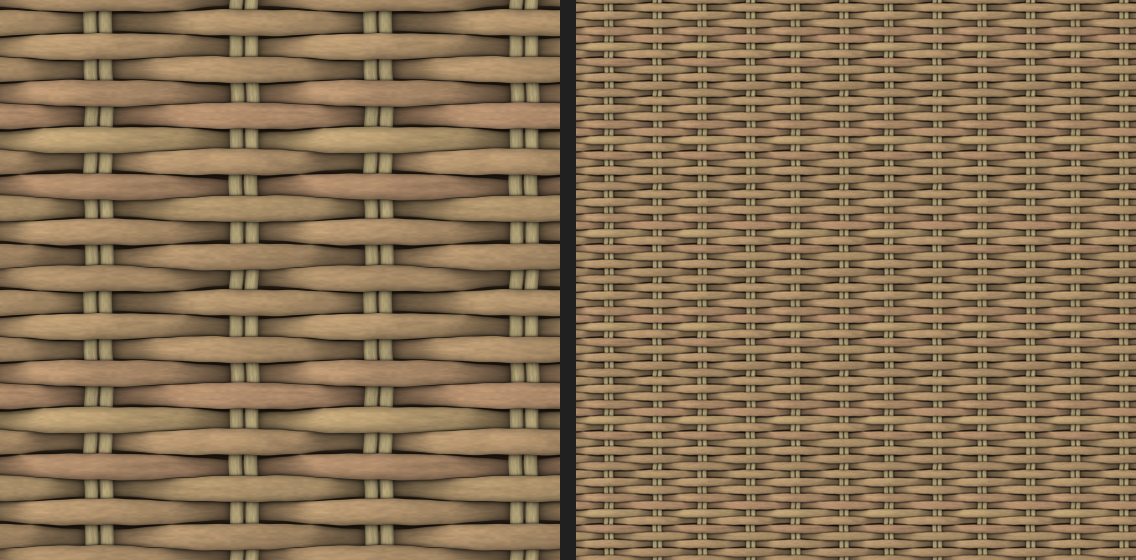
Left, the tile; right, the same tile 3 across and 3 down.
A Shadertoy shader for this texture:

```glsl
// Woven wicker: flat horizontal strands pass alternately over and behind paired
// upright canes. A cosine lift splits each point into a back strand, canes and a
// front strand; streaked noise, which wraps in every cell, adds the wood grain.

#define REPEATS 2.0          // identical cells across and down
#define ROWS 12.0            // strands per cell (even)
#define STAKE_A 0.352        // cane pair positions within a cell
#define STAKE_B 0.872
#define CANE_OFFSET 0.0275   // cane centre from the middle of its pair
#define CANE_HALF 0.0240     // half the width of a cane
#define GRAIN 0.26           // contrast of the grain
#define OLIVE vec3(0.665, 0.570, 0.410)
#define ROSY vec3(0.690, 0.545, 0.420)
#define CANE vec3(0.670, 0.610, 0.450)
#define GAP vec3(0.130, 0.100, 0.065)

const float TAU = 6.2831853;

float hash(vec2 p) {
    return fract(sin(dot(p, vec2(127.1, 311.7))) * 4375.85);
}

// Value noise that repeats along x after a whole number of steps.
float noise(vec2 p, float period) {
    vec2 i = floor(p), f = p - i;
    f = f * f * (3.0 - 2.0 * f);
    float x0 = mod(i.x, period), x1 = mod(i.x + 1.0, period);
    return mix(mix(hash(vec2(x0, i.y)), hash(vec2(x1, i.y)), f.x),
               mix(hash(vec2(x0, i.y + 1.0)), hash(vec2(x1, i.y + 1.0)), f.x), f.y);
}

// Streaks along a fibre: broad blotches, long lines and fine pores.
float grain(float along, float across, float id) {
    float blotch = noise(vec2(along * 6.0, across + id * 9.0), 6.0);
    float lines = noise(vec2(along * 14.0, across * 4.0 + id * 23.0), 14.0);
    float pores = noise(vec2(along * 54.0, across * 8.0 + id * 41.0), 54.0);
    return 0.35 * blotch + 0.35 * lines + 0.3 * pores - 0.5;
}

// Signed distance, in half widths, from the middle of a strand.
float strandAcross(float y, float row, float lift, float x, out float halfWidth) {
    float id = mod(row, ROWS);
    float drift = (hash(vec2(id, 5.0)) - 0.5) * (lift < 0.0 ? 0.24 : 0.10);
    float wobble = 0.018 * sin(TAU * (x * 3.0 + hash(vec2(id, 8.0))))
                 + 0.012 * sin(TAU * (x * 8.0 + hash(vec2(id, 2.0))));
    halfWidth = 0.485 + (lift < 0.0 ? 0.11 * lift : 0.075 * smoothstep(0.0, 0.8, lift));
    return (y - row - (drift + wobble) * abs(lift)) / halfWidth;
}

vec3 strandColor(float row, float v, float lift, float slope, float x) {
    float id = mod(row, ROWS);
    vec3 tint = mix(OLIVE, ROSY, hash(vec2(id, 1.0)));
    tint *= 0.95 + 0.09 * hash(vec2(id, 3.0));
    float round_ = 1.0 - 0.30 * pow(min(abs(v), 1.0), 4.0) + 0.07 * v;
    float depth = mix(0.66, 1.0, smoothstep(-1.0, 0.15, lift));
    return tint * round_ * depth * (1.0 - 0.07 * slope) * (1.0 + GRAIN * grain(x, v, id));
}

float coverage(float dist, float pixel) {
    return 1.0 - smoothstep(-0.7 * pixel, 0.7 * pixel, dist);
}

void mainImage(out vec4 fragColor, in vec2 fragCoord) {
    vec2 cell = fract(fragCoord / iResolution.xy * REPEATS);
    vec2 pixel = REPEATS / iResolution.xy;
    float y = cell.y * ROWS - 0.03;
    float rowPixel = pixel.y * ROWS;

    // Weave phase: 0 at the first cane pair, half a turn at the second.
    float turn = TAU * (cell.x - STAKE_A);
    float phase = turn - 0.066 * (1.0 - cos(turn))
                + 0.26 * sin(TAU * 3.0 * cell.y) + 0.18 * sin(TAU * 5.0 * cell.y + 1.0);
    float lift = abs(cos(phase));
    float parity = cos(phase) > 0.0 ? 0.0 : 1.0;
    float slope = sin(phase) * (1.0 - 2.0 * parity);

    // Nearest strand of each parity: one in front, one behind.
    float frontRow = 2.0 * round((y - parity) / 2.0) + parity;
    float backRow = 2.0 * round((y - 1.0 + parity) / 2.0) + 1.0 - parity;
    float frontHalf, backHalf;
    float front = strandAcross(y, frontRow, lift, cell.x, frontHalf);
    float back = strandAcross(y, backRow, -lift, cell.x, backHalf);
    float frontDist = (abs(front) - 1.0) * frontHalf;
    float backDist = (abs(back) - 1.0) * backHalf;

    // Back strand, dimmed beside the canes.
    float fromPair = min(abs(fract(cell.x - STAKE_A + 0.5) - 0.5),
                         abs(fract(cell.x - STAKE_B + 0.5) - 0.5));
    float pairDist = max(fromPair - CANE_OFFSET - CANE_HALF, 0.0);
    vec3 backColor = strandColor(backRow, back, -lift, -slope, cell.x);
    backColor *= 1.0 - 0.42 * exp(-pairDist / 0.022);
    vec3 color = mix(GAP, backColor, coverage(backDist, rowPixel));

    // Two upright canes at each position.
    float sway = 0.003 * sin(TAU * 2.0 * cell.y) + 0.002 * sin(TAU * 5.0 * cell.y);
    for (int i = 0; i < 4; i++) {
        float side = float(i % 2) * 2.0 - 1.0;
        float center = (i < 2 ? STAKE_A : STAKE_B) + side * CANE_OFFSET + sway;
        float across = fract(cell.x - center + 0.5) - 0.5;
        float v = across / CANE_HALF;
        float shade = 1.0 - 0.40 * pow(min(abs(v), 1.0), 3.0) - 0.06 * v;
        vec3 cane = CANE * shade * (1.0 + 1.3 * GRAIN * grain(cell.y, v, float(i) + 20.0));
        color = mix(color, cane, coverage(abs(across) - CANE_HALF, pixel.x));
    }

    // Shadow of the front strand, deeper on its lower side.
    float reach = front < 0.0 ? 0.13 : 0.05;
    color *= 1.0 - 0.62 * smoothstep(0.0, 0.4, lift) * exp(-max(frontDist, 0.0) / reach);

    vec3 frontColor = strandColor(frontRow, front, lift, slope, cell.x);
    color = mix(color, frontColor, coverage(frontDist, rowPixel));
    fragColor = vec4(color, 1.0);
}
```
